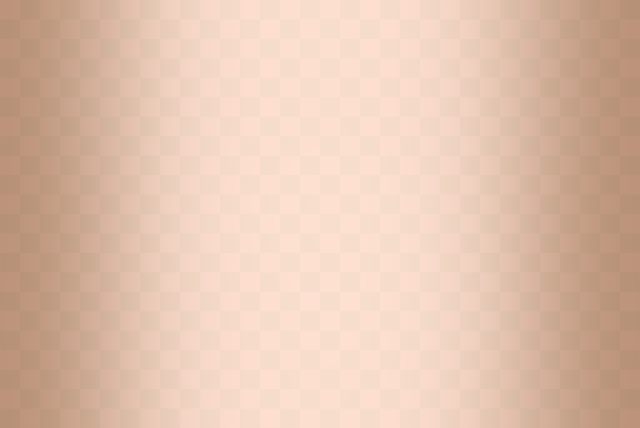
Write a Shadertoy shader that draws this background.

```glsl
const float PI = 3.14159265;
const vec2 CELLS = vec2(32.0, 22.0);        // even counts let the checks wrap
const vec3 CREAM = vec3(0.980, 0.870, 0.806);
const vec3 TAN = vec3(0.728, 0.578, 0.478);
const vec3 CHECK_TINT = vec3(0.013, 0.005, 0.009);
const vec3 MOTTLE_TINT = vec3(0.004, 0.010, 0.012);

float hash(vec2 p) {
    return fract(sin(dot(p, vec2(127.1, 311.7))) * 43758.5453);
}

// Value noise that repeats after a whole number of lattice cells
float wrappedNoise(vec2 uv, vec2 period) {
    vec2 p = uv * period;
    vec2 i = floor(p);
    vec2 f = smoothstep(0.0, 1.0, p - i);
    vec2 a = mod(i, period);
    vec2 b = mod(i + 1.0, period);
    return mix(mix(hash(a), hash(vec2(b.x, a.y)), f.x),
               mix(hash(vec2(a.x, b.y)), hash(b), f.x), f.y);
}

// Signed checkerboard from -1 to 1 with softened edges
float checker(vec2 p, vec2 softness) {
    vec2 wave = clamp(sin(PI * p) / (PI * softness), -1.0, 1.0);
    return wave.x * wave.y;
}

// Shade falling from the middle to both sides, level at the seam
float sideShade(float x) {
    float fall = 0.5 + 0.5 * cos(2.0 * PI * x);
    return fall * fall;
}

void mainImage(out vec4 fragColor, in vec2 fragCoord) {
    vec2 uv = fragCoord / iResolution.xy;
    vec2 softness = max(vec2(0.03), 0.6 * CELLS / iResolution.xy);

    // Horizontal sheen
    vec3 color = mix(CREAM, TAN, sideShade(uv.x));

    // Faint alternating squares
    color -= CHECK_TINT * checker(uv * CELLS, softness);

    // Slight drift between warm and neutral
    color += MOTTLE_TINT * (wrappedNoise(uv, vec2(8.0, 4.0)) - 0.5);

    fragColor = vec4(color, 1.0);
}
```
